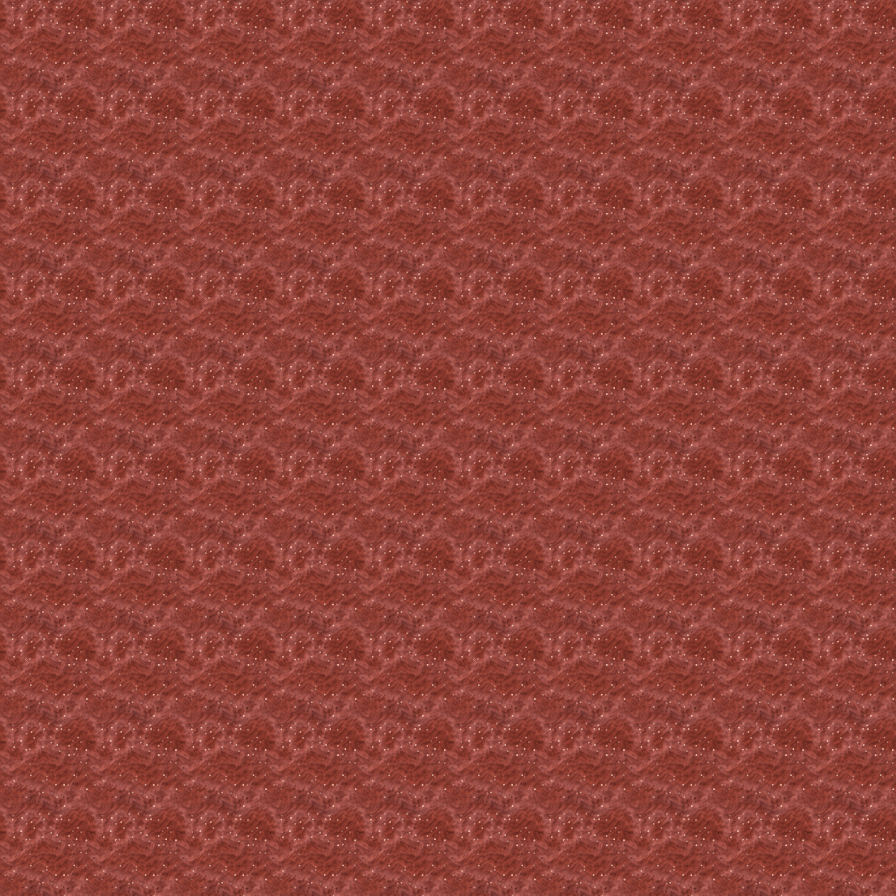
Reproduce this pattern procedurally as a WebGL 2 fragment shader.

```glsl
#version 300 es
precision highp float;

#define REPEATS vec2(10.0, 9.93)
#define OVAL_ORIGIN vec2(0.365, 0.735)
#define WARP 0.055
#define RAGGED 0.07
#define COARSE_CELLS 11.0
#define FINE_CELLS 24.0
#define GRAIN_DEPTH 0.62
#define SPARK_CELLS 21.0
#define SPARK_SHARE 0.11
#define SPARK_RADIUS 0.010

uniform vec2 u_resolution;
out vec4 fragColor;

const float TAU = 6.28318;
const vec3 DARK_RED = vec3(0.42, 0.165, 0.13);
const vec3 BRICK = vec3(0.67, 0.28, 0.22);
const vec3 MAUVE = vec3(0.44, 0.20, 0.19);
const vec3 ROSE = vec3(0.73, 0.40, 0.365);
const vec3 SPARK = vec3(0.95, 0.78, 0.71);

vec2 hash2(vec2 cell) {
    vec2 h = vec2(dot(cell, vec2(127.1, 311.7)), dot(cell, vec2(269.5, 183.3)));
    return fract(sin(h) * 43758.5);
}

// Offset from the nearest repeat of a centre
vec2 around(vec2 p, vec2 centre) {
    return fract(p - centre + 0.5) - 0.5;
}

float band(float d, float radius, float width) {
    float x = (d - radius) / width;
    return exp(-x * x);
}

// Soft stroke along a short line, repeated in every tile
float streak(vec2 p, vec2 centre, vec2 halfSpan, float width) {
    vec2 q = around(p, centre);
    float along = clamp(dot(q, halfSpan) / dot(halfSpan, halfSpan), -1.0, 1.0);
    return band(length(q - halfSpan * along), 0.0, width);
}

// Warp by layered sines; whole frequencies keep it seamless
vec2 warp(vec2 p) {
    float freq = 2.0;
    for (float i = 1.0; i < 5.0; i++) {
        p += WARP / freq * sin(TAU * freq * p.yx + vec2(1.7, 4.1) * i);
        freq = floor(freq * 1.8) + 1.0;
    }
    return p;
}

// Slanted folds, mostly falling to the right
float folds(vec2 p) {
    float sum = 0.0;
    for (float i = 1.0; i < 6.0; i++) {
        vec2 wave = vec2(mod(i, 3.0) > 0.5 ? i : -i, i + 2.0);
        sum += sin(TAU * dot(p, wave) + 2.3 * i) / (i + 1.0);
    }
    return sum;
}

// Wrapped cellular noise: distance to the closest point
float cellular(vec2 p, float cells) {
    vec2 g = p * cells;
    vec2 base = floor(g);
    float nearest = 2.0;
    for (int y = -1; y <= 1; y++) {
        for (int x = -1; x <= 1; x++) {
            vec2 cell = base + vec2(x, y);
            nearest = min(nearest, length(cell + hash2(mod(cell, cells)) - g));
        }
    }
    return nearest;
}

// Crinkled surface at two scales, centred on zero
vec2 crinkle(vec2 p) {
    return vec2(cellular(p, COARSE_CELLS), cellular(p, FINE_CELLS)) - 0.5;
}

// Small glints, denser on pale strokes; x is bright, y is dark
vec2 flecks(vec2 p, float pale, float pixel) {
    vec2 g = p * SPARK_CELLS;
    vec2 id = mod(floor(g), SPARK_CELLS);
    vec2 place = 0.22 + 0.56 * hash2(id + 31.0);
    vec2 pick = hash2(id + 77.0);
    float d = length(fract(g) - place) / SPARK_CELLS;
    float dotMask = 1.0 - smoothstep(SPARK_RADIUS - 0.5 * pixel, SPARK_RADIUS + 0.5 * pixel, d);
    float bright = step(pick.x, SPARK_SHARE * (0.7 + 0.7 * pale));
    return dotMask * vec2(bright * (0.3 + 0.6 * pick.y), step(0.95, pick.x));
}

void main() {
    vec2 p = gl_FragCoord.xy / u_resolution * REPEATS - OVAL_ORIGIN;
    float pixel = REPEATS.y / u_resolution.y;
    vec2 w = warp(p);
    vec2 lightStep = vec2(-0.013, 0.018);
    vec2 surface = crinkle(w);
    vec2 emboss = surface - crinkle(w + lightStep);
    vec2 torn = mix(p, w, 0.5) + RAGGED * surface * vec2(1.0, 0.8);

    // Ringed oval and the larger disc half a tile away
    float oval = length(around(torn, vec2(0.0)) * vec2(1.25, 1.0));
    vec2 discOffset = around(torn, vec2(0.5, 0.02));
    float disc = length(discOffset * vec2(1.0, 1.1));
    float rim = band(disc, 0.26, 0.035) * smoothstep(-0.2, 0.12, discOffset.y + 0.4 * abs(discOffset.x));
    float core = max(1.0 - smoothstep(0.07, 0.12, oval), 0.7 * (1.0 - smoothstep(0.15, 0.23, disc)));

    // Pale ridges and the shaded hollows beneath them
    float pale = max(band(oval, 0.16, 0.035), 0.85 * rim);
    pale = max(pale, streak(torn, vec2(0.07, 0.45), vec2(0.30, -0.10), 0.04));
    pale = max(pale, 0.9 * streak(torn, vec2(0.42, 0.29), vec2(0.14, 0.12), 0.04));
    pale = max(pale, 0.8 * streak(torn, vec2(-0.16, -0.25), vec2(0.17, 0.08), 0.04));
    float hollow = streak(torn, vec2(0.16, 0.27), vec2(0.17, -0.08), 0.07);
    float redFold = streak(torn, vec2(0.04, 0.61), vec2(0.26, -0.09), 0.06);

    // Embossed grain and folds, lit from the upper left
    float relief = folds(w);
    float slope = relief - folds(w + lightStep);
    float tone = 0.47 + 0.11 * relief + 0.17 * slope + GRAIN_DEPTH * dot(emboss, vec2(1.1, 0.75));
    tone += 0.30 * pale - 0.22 * hollow - 0.06 * core;
    float dusty = 0.40 + 0.18 * sin(TAU * (w.x + 2.0 * w.y) + 0.8) + 0.22 * relief + 0.5 * surface.x;
    dusty += 0.55 * pale + 0.35 * hollow - 0.45 * max(core, redFold);
    tone = clamp(tone, 0.0, 1.0);

    vec3 color = mix(mix(DARK_RED, BRICK, tone), mix(MAUVE, ROSE, tone), clamp(dusty, 0.0, 1.0));
    vec2 fleck = flecks(p, pale, pixel);
    color = mix(color, DARK_RED * 0.7, 0.5 * fleck.y);
    fragColor = vec4(mix(color, SPARK, fleck.x), 1.0);
}
```
